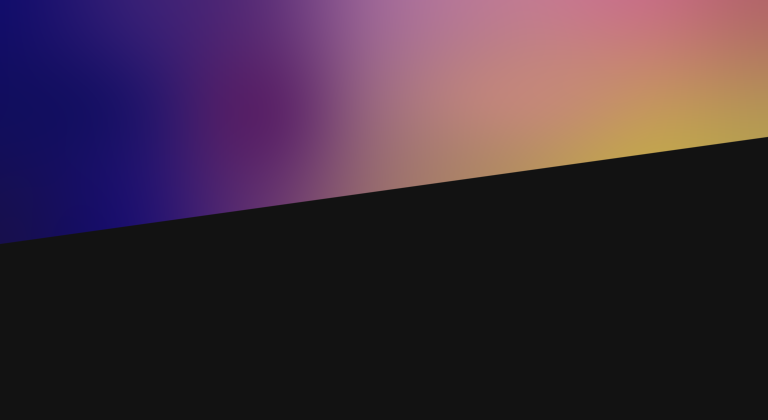
This background is drawn by a Shadertoy shader. Its source:

```glsl
// A soft navy, violet, pink and gold gradient above a slanted charcoal panel.

// Smooth Catmull-Rom curve through seven evenly spaced colours.
vec3 colourRamp(vec3 stops[7], float x) {
    float s = clamp(x, 0.0, 1.0) * 6.0;
    int i = min(int(s), 5);
    float f = s - float(i);
    vec3 a = stops[max(i - 1, 0)];
    vec3 b = stops[i];
    vec3 c = stops[i + 1];
    vec3 d = stops[min(i + 2, 6)];
    return b + 0.5 * f * (c - a + f * (2.0 * a - 5.0 * b + 4.0 * c - d
             + f * (3.0 * (b - c) + d - a)));
}

// Elliptical falloff, 1 at the centre.
float glow(vec2 p, vec2 centre, vec2 radius) {
    vec2 q = (p - centre) / radius;
    return exp(-dot(q, q));
}

void mainImage(out vec4 fragColor, in vec2 fragCoord) {
    vec2 uv = fragCoord / iResolution.xy;

    // Slanted border between the gradient and the panel
    float border = mix(0.419, 0.674, uv.x);
    float depth = clamp((1.0 - uv.y) / (1.0 - border), 0.0, 1.0);

    // Colours along the top of the canvas and along the border
    vec3 upper = colourRamp(vec3[7](
        vec3(0.07, 0.05, 0.42), vec3(0.21, 0.12, 0.46), vec3(0.35, 0.18, 0.47),
        vec3(0.63, 0.41, 0.59), vec3(0.75, 0.48, 0.57), vec3(0.78, 0.44, 0.52),
        vec3(0.70, 0.40, 0.41)), uv.x);
    vec3 lower = colourRamp(vec3[7](
        vec3(0.09, 0.06, 0.30), vec3(0.11, 0.06, 0.43), vec3(0.38, 0.20, 0.44),
        vec3(0.60, 0.43, 0.43), vec3(0.70, 0.55, 0.38), vec3(0.76, 0.64, 0.31),
        vec3(0.71, 0.61, 0.32)), uv.x);
    vec3 colour = mix(upper, lower, mix(depth, smoothstep(0.0, 1.0, depth), 0.5));

    // Plum and navy shadows, with a warm rose light
    colour = mix(colour, vec3(0.34, 0.10, 0.38), 0.7 * glow(uv, vec2(0.33, 0.73), vec2(0.09, 0.17)));
    colour = mix(colour, vec3(0.05, 0.05, 0.36), 0.6 * glow(uv, vec2(0.08, 0.74), vec2(0.14, 0.15)));
    colour = mix(colour, vec3(0.80, 0.53, 0.50), 0.5 * glow(uv, vec2(0.68, 0.77), vec2(0.12, 0.11)));

    // Charcoal panel with an antialiased border
    float soft = 0.75 / iResolution.y;
    float panel = 1.0 - smoothstep(-soft, soft, uv.y - border);
    colour = mix(colour, vec3(0.071), panel);

    fragColor = vec4(colour, 1.0);
}
```
